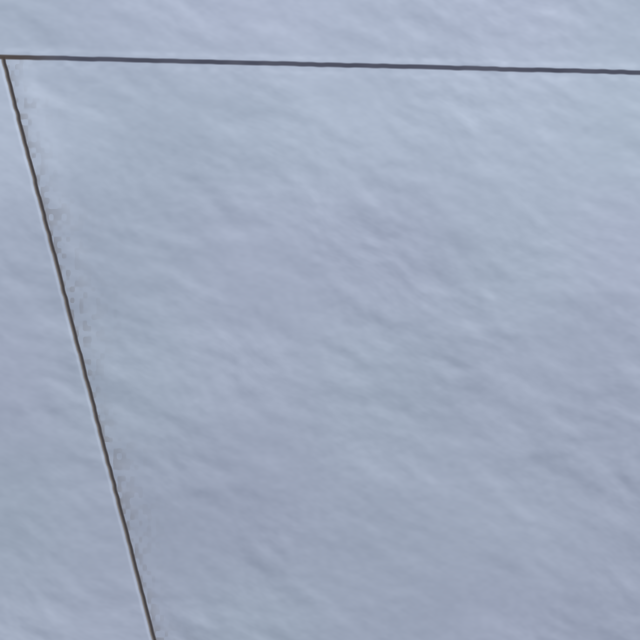
This texture is drawn by a WebGL 1 fragment shader. Its source:

```glsl
precision highp float;
// Pale blue-grey stone slabs with fine slanted relief and two dark joints.
uniform vec2 u_resolution;

#define JOINT_Y 0.9115
#define JOINT_SLOPE 0.0248
#define SIDE_X 0.004
#define SIDE_SLOPE 0.26
#define JOINT_HALF 0.0034
#define SIDE_HALF 0.0031
#define GRAIN_ANGLE 0.42
#define RELIEF 0.085
#define MOTTLE 0.045
#define STAIN 0.42

float hash(vec2 p) {
  vec3 q = fract(vec3(p.xyx) * 0.1031);
  q += dot(q, q.yzx + 33.33);
  return fract((q.x + q.y) * q.z);
}

float noise(vec2 p) {
  vec2 i = floor(p);
  vec2 f = fract(p);
  f = f * f * f * (f * (f * 6.0 - 15.0) + 10.0);
  return mix(mix(hash(i), hash(i + vec2(1.0, 0.0)), f.x),
             mix(hash(i + vec2(0.0, 1.0)), hash(i + 1.0), f.x), f.y);
}

float fbm(vec2 p) {
  float sum = 0.0;
  float amp = 0.5;
  for (int i = 0; i < 4; i++) {
    sum += amp * noise(p);
    p = mat2(0.8, 0.6, -0.6, 0.8) * p * 2.03 + 17.3;
    amp *= 0.5;
  }
  return sum;
}

// Surface height, stretched along the slanted grain.
float slabHeight(vec2 p) {
  float c = cos(GRAIN_ANGLE);
  float s = sin(GRAIN_ANGLE);
  vec2 g = vec2(c * p.x - s * p.y, s * p.x + c * p.y);
  g += 0.02 * (noise(p * 9.0 + 4.0) - 0.5);
  return fbm(g * vec2(15.0, 34.0) + 60.0);
}

// Antialiased band around a signed distance.
float band(float d, float halfWidth, float soft) {
  return 1.0 - smoothstep(halfWidth - soft, halfWidth + soft, abs(d));
}

float glow(float d, float width) {
  return exp(-d * d / (width * width));
}

void main() {
  vec2 uv = gl_FragCoord.xy / u_resolution;
  float soft = max(0.0016, 0.8 / u_resolution.y);

  // Signed distances: above the long joint, right of the side joint.
  float above = uv.y - (JOINT_Y - JOINT_SLOPE * uv.x);
  float right = (uv.x - SIDE_X - SIDE_SLOPE * (JOINT_Y - uv.y))
              / sqrt(1.0 + SIDE_SLOPE * SIDE_SLOPE);
  float below = 1.0 - smoothstep(-soft, soft, above);

  // Broad light falling off toward the bottom, with soft cloudy mottling.
  float light = smoothstep(0.1, 1.05, uv.y + 0.05 * (uv.x - 0.5));
  vec3 color = mix(vec3(0.602, 0.643, 0.718), vec3(0.668, 0.713, 0.792), light);
  float cloud = fbm(uv * vec2(3.5, 5.0) + 8.0) - 0.47;
  color += MOTTLE * cloud * 1.6;
  color += vec3(0.012, -0.004, 0.010) * (noise(uv * 5.0 + 31.0) - 0.5);
  color += 0.012 * below * (1.0 - smoothstep(-0.01, 0.01, right));

  // Embossed grain lit from above.
  vec2 stepDir = vec2(0.0025, 0.0055);
  float relief = slabHeight(uv - stepDir) - slabHeight(uv + stepDir);
  float patches = 0.55 + 0.9 * noise(uv * 7.0 + 12.0);
  color += RELIEF * relief * patches;
  color += 0.012 * (noise(uv * vec2(95.0, 150.0)) - 0.5);

  // Worn, slightly lighter lips beside the long joint.
  float rough = noise(uv * vec2(75.0, 130.0));
  color += 0.035 * glow(above - 0.010, 0.005) * (0.3 + rough);
  color += 0.030 * glow(above + 0.012, 0.006) * rough;

  // Ragged brown dirt along the right of the side joint.
  float reach = 0.008 + 0.018 * noise(vec2(uv.y * 24.0, 3.0));
  float dirt = smoothstep(0.0, 0.003, right) * exp(-max(right, 0.0) / reach);
  dirt *= smoothstep(0.38, 0.8, noise(uv * vec2(150.0, 115.0) + 5.0)) + 0.18;
  color = mix(color, vec3(0.43, 0.42, 0.43), STAIN * dirt * below);
  color += 0.025 * below * glow(right - 0.035, 0.018) * smoothstep(0.2, 0.9, uv.y);

  // Side joint: pale left edge, brown body and dark right core.
  float edgeNoise = 0.0012 * (noise(vec2(uv.y * 90.0, 7.0)) - 0.5);
  float side = right + edgeNoise;
  vec3 sideColor = mix(vec3(0.50, 0.48, 0.47), vec3(0.27, 0.26, 0.27),
                       smoothstep(-0.003, 0.001, side));
  color += 0.05 * below * glow(side + 0.006, 0.002);
  color = mix(color, sideColor, below * band(side, SIDE_HALF, soft));

  // Long joint, warmer at the left corner.
  float seam = above + 0.001 * (noise(vec2(uv.x * 70.0, 2.0)) - 0.5);
  vec3 seamColor = mix(vec3(0.30, 0.27, 0.26), vec3(0.29, 0.30, 0.36),
                       smoothstep(0.0, 0.12, uv.x));
  seamColor += 0.05 * (noise(vec2(uv.x * 38.0, 9.0)) - 0.5);
  color = mix(color, seamColor, 0.94 * band(seam, JOINT_HALF, soft * 1.2));

  gl_FragColor = vec4(clamp(color, 0.0, 1.0), 1.0);
}
```
